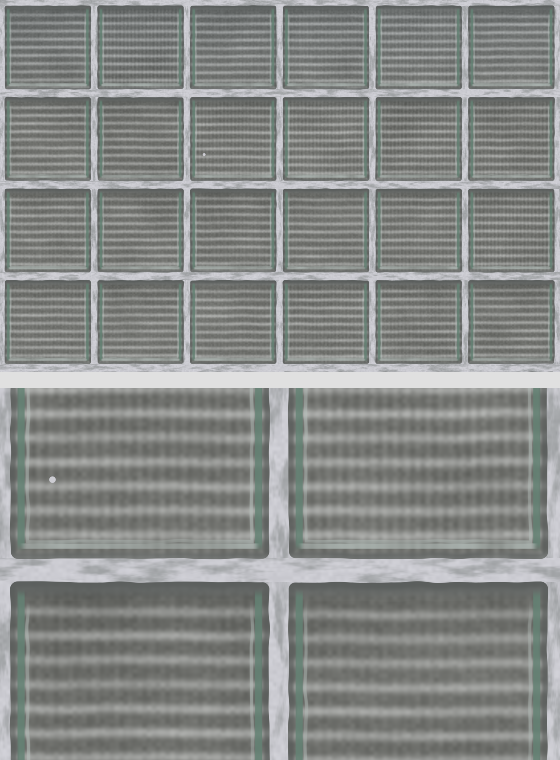
Top: the whole. Bottom: its middle third, enlarged.
Give the GLSL for this texture, as a WebGL 1 fragment shader.

```glsl
precision highp float;
uniform vec2 u_resolution;

const vec2 BLOCK_COUNT = vec2(6.04, 4.063);
const vec2 GRID_OFFSET = vec2(0.016, 0.045);
const vec2 BLOCK_HALF = vec2(0.465, 0.457);
const float RIB_COUNT = 11.3;
const float FLUTE_COUNT = 25.0;

const vec3 GLASS_DARK = vec3(0.425, 0.430, 0.415);
const vec3 GLASS_LIGHT = vec3(0.620, 0.625, 0.615);
const vec3 EDGE_SHADOW = vec3(0.350, 0.365, 0.360);
const vec3 EDGE_GREEN = vec3(0.390, 0.510, 0.455);
const vec3 EDGE_SHINE = vec3(0.710, 0.750, 0.735);
const vec3 MORTAR_DARK = vec3(0.640, 0.650, 0.660);
const vec3 MORTAR_LIGHT = vec3(0.800, 0.800, 0.825);

float hash(vec2 p) {
  return fract(sin(dot(p, vec2(127.1, 311.7))) * 43758.5453);
}

float noise(vec2 p) {
  vec2 i = floor(p);
  vec2 f = fract(p);
  f = f * f * (3.0 - 2.0 * f);
  return mix(mix(hash(i), hash(i + vec2(1.0, 0.0)), f.x),
             mix(hash(i + vec2(0.0, 1.0)), hash(i + vec2(1.0, 1.0)), f.x), f.y);
}

float fbm(vec2 p) {
  float sum = 0.0;
  float amplitude = 0.5;
  for (int i = 0; i < 4; i++) {
    sum += amplitude * noise(p);
    p = p * 2.03 + 17.3;
    amplitude *= 0.5;
  }
  return sum / 0.9375;
}

float roundedBox(vec2 p, vec2 halfSize, float radius) {
  vec2 q = abs(p) - halfSize + radius;
  return length(max(q, 0.0)) + min(max(q.x, q.y), 0.0) - radius;
}

// Soft line of the given half width, centred where x is zero
float line(float x, float halfWidth, float blur) {
  return 1.0 - smoothstep(halfWidth - 0.5 * blur, halfWidth + blur, abs(x));
}

// Mortar stained in streaks that run along each joint
vec3 mortar(vec2 grid, vec2 local) {
  float alongRow = step(BLOCK_HALF.y, abs(local.y));
  vec2 stretch = mix(vec2(34.0, 9.0), vec2(9.0, 34.0), alongRow);
  float stain = fbm(grid * stretch);
  float tone = smoothstep(0.22, 0.62, stain);
  vec3 color = mix(MORTAR_DARK, MORTAR_LIGHT, tone);
  return color + 0.05 * (noise(grid * 70.0) - 0.5);
}

// Horizontal ribs crossed by faint vertical flutes
vec3 ribbedGlass(vec2 grid, vec2 local, vec2 id, float pixel) {
  float seed = hash(id + 3.7);
  float cloud = fbm(grid * 3.0 + 5.0);
  float sway = 0.08 * (noise(grid * vec2(5.0, 2.0)) - 0.5);
  float phase = local.y * RIB_COUNT + 0.25 * seed + sway;
  float wave = 0.5 + 0.5 * cos(6.28318 * phase);
  float strength = mix(0.72, 1.15, noise(grid * vec2(3.0, 11.0)));
  strength *= mix(1.0, 0.65, smoothstep(0.30, 0.42, local.y));
  vec3 color = mix(GLASS_DARK, GLASS_LIGHT, wave * wave * strength);

  float fluteFade = 1.0 - smoothstep(0.25, 0.6, pixel * FLUTE_COUNT);
  float fluteGain = mix(0.006, 0.024, hash(id + 8.1)) * fluteFade;
  color += fluteGain * cos(6.28318 * local.x * FLUTE_COUNT);

  color += 0.07 * (cloud - 0.5) + 0.03 * (seed - 0.5);
  color += 0.05 * (noise(grid * 60.0) - 0.5);
  color += vec3(-0.006, 0.002, 0.014) * smoothstep(2.5, 4.0, grid.y);
  return color - 0.035 * smoothstep(0.1, 0.45, local.y);
}

// Bevel: shadow at the rim, green glass at the sides, a bright inner line
vec3 addBevel(vec3 color, vec2 grid, vec2 local, float inset, float blur) {
  float side = BLOCK_HALF.x - abs(local.x);
  float top = BLOCK_HALF.y - local.y;
  float bottom = BLOCK_HALF.y + local.y;
  float wear = mix(0.55, 1.0, noise(grid * 9.0));

  color = mix(color, EDGE_SHADOW, 0.75 * (1.0 - smoothstep(0.025, 0.07, top)));
  float withinSides = smoothstep(0.02, 0.06, min(top, bottom));
  color = mix(color, EDGE_GREEN, 0.85 * line(side - 0.038, 0.012, blur) * withinSides);

  float shine = line(inset - 0.062, 0.005, blur) * smoothstep(0.05, 0.16, top);
  color = mix(color, EDGE_SHINE, 0.6 * shine * wear);
  float sill = line(bottom - 0.045, 0.009, blur) * smoothstep(0.03, 0.06, side);
  color = mix(color, EDGE_SHINE, 0.8 * sill * wear);

  return mix(color, EDGE_SHADOW, 0.8 * wear * (1.0 - smoothstep(0.012, 0.032, inset)));
}

void main() {
  vec2 uv = gl_FragCoord.xy / u_resolution;
  vec2 grid = uv * BLOCK_COUNT - GRID_OFFSET;
  vec2 id = floor(grid);
  vec2 local = fract(grid) - 0.5;
  float pixel = BLOCK_COUNT.x / u_resolution.x;

  // Slightly uneven block outline
  float ragged = 0.008 * (noise(grid * 14.0) - 0.5);
  float distance = roundedBox(local, BLOCK_HALF, 0.025) + ragged;

  vec3 glass = ribbedGlass(grid, local, id, pixel);
  glass = addBevel(glass, grid, local, -distance, pixel);

  // Single pale chip in the glass
  float chip = length(grid - vec2(2.186, 2.33));
  glass = mix(glass, MORTAR_LIGHT, 1.0 - smoothstep(0.01, 0.01 + pixel, chip));

  float outside = smoothstep(-0.5 * pixel, 0.5 * pixel, distance);
  gl_FragColor = vec4(mix(glass, mortar(grid, local), outside), 1.0);
}
```
